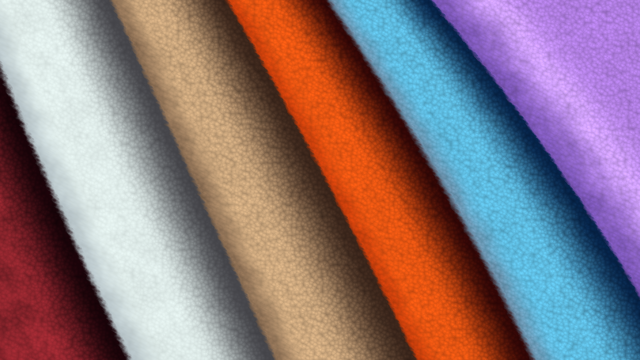
Write a Shadertoy shader that draws this texture.

```glsl
// Six slanted folds of plush fabric, shaded from lit pile to deep creases.
#define FOLDS 6
#define GRAIN_SCALE 95.0
#define GRAIN_DEPTH 0.20
#define FIBRE_DEPTH 0.13
#define EDGE_FUZZ 0.016
#define EDGE_SOFT 0.009
#define RIM_WIDTH 0.24
#define RIDGE_OFFSET 0.165
#define BOW 0.012

// Fold edges: position along the top and sideways drift per unit down
const float edgeTop[7] = float[7](-0.45, -0.075, 0.308, 0.630, 0.910, 1.197, 1.95);
const float edgeLean[7] = float[7](0.40, 0.434, 0.456, 0.527, 0.571, 0.680, 0.72);
const float shadeStart[6] = float[6](0.52, 0.48, 0.38, 0.40, 0.46, 0.95);

// Colours in order: red, white, tan, orange, blue, purple
const vec3 litColor[6] = vec3[6](
    vec3(0.54, 0.14, 0.17), vec3(0.87, 0.92, 0.91), vec3(0.78, 0.64, 0.48),
    vec3(0.89, 0.33, 0.07), vec3(0.36, 0.72, 0.86), vec3(0.67, 0.48, 0.86));
const vec3 rimColor[6] = vec3[6](
    vec3(0.45, 0.10, 0.13), vec3(0.70, 0.75, 0.77), vec3(0.52, 0.41, 0.31),
    vec3(0.76, 0.23, 0.04), vec3(0.42, 0.55, 0.65), vec3(0.46, 0.32, 0.69));
const vec3 creaseColor[6] = vec3[6](
    vec3(0.09, 0.01, 0.03), vec3(0.27, 0.27, 0.29), vec3(0.22, 0.14, 0.10),
    vec3(0.18, 0.02, 0.02), vec3(0.02, 0.13, 0.27), vec3(0.55, 0.38, 0.76));

vec2 hash2(vec2 cell) {
    vec3 h = fract(cell.xyx * vec3(0.1031, 0.1030, 0.0973));
    h += dot(h, h.yzx + 33.33);
    return fract((h.xx + h.yz) * h.zy);
}

// Distance to the nearest scattered point, centred near zero
float cellular(vec2 p) {
    vec2 cell = floor(p);
    vec2 local = p - cell;
    float nearest = 2.0;
    for (int y = -1; y <= 1; y++) {
        for (int x = -1; x <= 1; x++) {
            vec2 offset = vec2(x, y);
            vec2 delta = offset + hash2(cell + offset) - local;
            nearest = min(nearest, dot(delta, delta));
        }
    }
    return sqrt(nearest) - 0.48;
}

// Broad uneven nap from layered sines
float nap(vec2 p) {
    float sum = 0.0;
    float weight = 0.5;
    for (int i = 0; i < 4; i++) {
        sum += weight * sin(p.x + 1.7 * sin(p.y)) * cos(p.y + 0.6 * p.x);
        p = mat2(1.5, 1.1, -1.1, 1.5) * p + 2.3;
        weight *= 0.6;
    }
    return sum;
}

float edgeAt(int i, float down) {
    float bow = BOW * float(i - 2) * 4.0 * down * (1.0 - down);
    return edgeTop[i] + edgeLean[i] * down + bow;
}

void mainImage(out vec4 fragColor, in vec2 fragCoord) {
    vec2 p = fragCoord / iResolution.y;
    float down = 1.0 - p.y;

    // Pile texture: round grains and short fibres combed across the folds
    vec2 combed = mat2(0.88, 0.47, -0.47, 0.88) * p;
    float grain = cellular(p * GRAIN_SCALE);
    float fibre = cellular(combed * vec2(34.0, 110.0));
    float unevenness = nap(p * 23.0);
    float fuzz = EDGE_FUZZ * (0.5 * fibre + 0.35 * grain);

    vec3 color = creaseColor[0];
    for (int i = 0; i < FOLDS; i++) {
        float left = edgeAt(i, down);
        float right = edgeAt(i + 1, down);
        float inside = p.x - left;
        float across = inside / (right - left);

        // Rounded light: dim rim, bright body, dark crease
        float wobble = 0.025 * unevenness + 0.05 * grain;
        float rim = 1.0 - smoothstep(-0.02, RIM_WIDTH, across + wobble);
        float crease = smoothstep(shadeStart[i], 0.98, across + wobble);
        vec3 cloth = mix(litColor[i], rimColor[i], rim);
        cloth = mix(cloth, creaseColor[i], crease);

        // Pale ridge along the widest, last fold
        if (i == FOLDS - 1) {
            float ridge = (inside - RIDGE_OFFSET + 0.02 * unevenness) / 0.075;
            cloth += vec3(0.13, 0.14, 0.10) * exp(-ridge * ridge);
        }

        // White pile stays smooth, the red one is the most mottled
        float rough = i == 1 ? 0.3 : 1.0;
        float mottle = i == 0 ? 0.20 : 0.035;
        float pile = GRAIN_DEPTH * grain + FIBRE_DEPTH * fibre;
        cloth *= 1.0 - rough * pile + mottle * unevenness;

        float soft = EDGE_SOFT * (i == 1 || i == 4 ? 1.4 : 0.8);
        color = mix(color, cloth, smoothstep(-soft, soft, inside + fuzz));
    }

    fragColor = vec4(clamp(color, 0.0, 1.0), 1.0);
}
```
